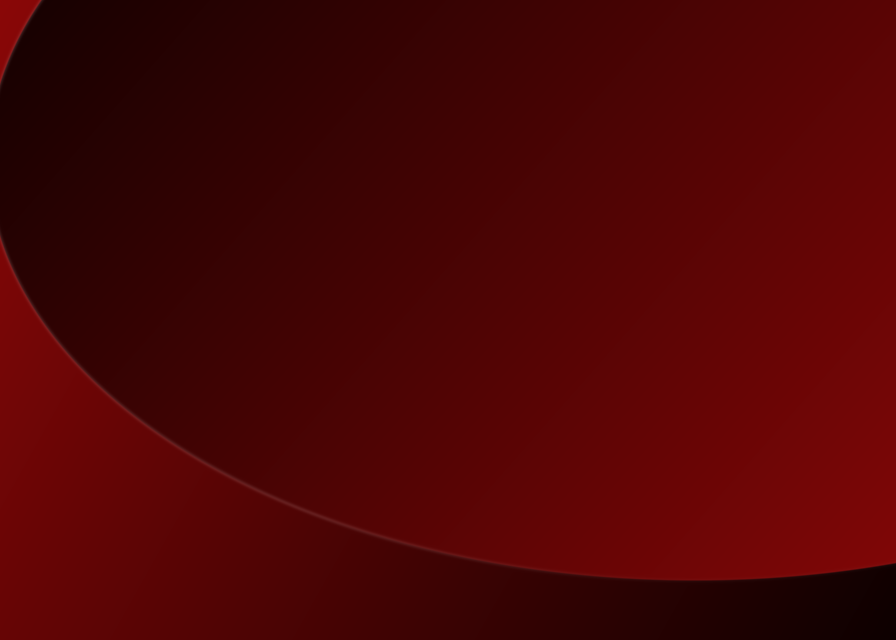
Write a Shadertoy shader that draws this background.

```glsl
// A dark red diagonal sheet with a large elliptical lower edge, lying over a
// counter-running red gradient. The edge is an approximate ellipse distance,
// which also draws the thin pale rim that fades to the right.

#define ELLIPSE_CENTER vec2(1.086, 0.750)
#define ELLIPSE_RADII  vec2(1.104, 0.657)
#define SHEET_START    0.08
#define SHEET_SLOPE    vec2(0.27, 0.17)
#define BACK_START     0.54
#define BACK_SLOPE     vec2(-0.35, -0.14)
#define RIM_WIDTH      0.0032
#define RIM_STRENGTH   0.15
#define RIM_COLOR      vec3(0.85, 0.68, 0.68)

// First-order signed distance to an ellipse, negative inside
float ellipseDistance(vec2 p, vec2 radii) {
    float k = length(p / radii);
    float slope = length(p / (radii * radii));
    return k * (k - 1.0) / max(slope, 1e-4);
}

// Red shade with only a trace of green and blue
vec3 redShade(float level) {
    float trace = max(0.0, 0.055 * level - 0.002);
    return vec3(max(level, 0.0), trace, trace);
}

void mainImage(out vec4 fragColor, in vec2 fragCoord) {
    vec2 uv = fragCoord / iResolution.xy;
    vec2 fromTop = vec2(uv.x, 1.0 - uv.y);
    vec2 p = fragCoord / iResolution.y;
    float pixel = 1.0 / iResolution.y;

    // Two opposing linear gradients
    vec3 sheet = redShade(SHEET_START + dot(SHEET_SLOPE, fromTop));
    vec3 back = redShade(BACK_START + dot(BACK_SLOPE, fromTop));

    // Curved sheet with a smooth edge
    float d = ellipseDistance(p - ELLIPSE_CENTER, ELLIPSE_RADII);
    vec3 color = mix(sheet, back, smoothstep(-pixel, pixel, d));

    // Pale rim, fading along the curve
    float rim = exp(-d * d / (RIM_WIDTH * RIM_WIDTH));
    float fade = mix(1.0, 0.25, smoothstep(0.3, 0.8, uv.x));
    color = mix(color, RIM_COLOR, RIM_STRENGTH * rim * fade);

    fragColor = vec4(color, 1.0);
}
```
